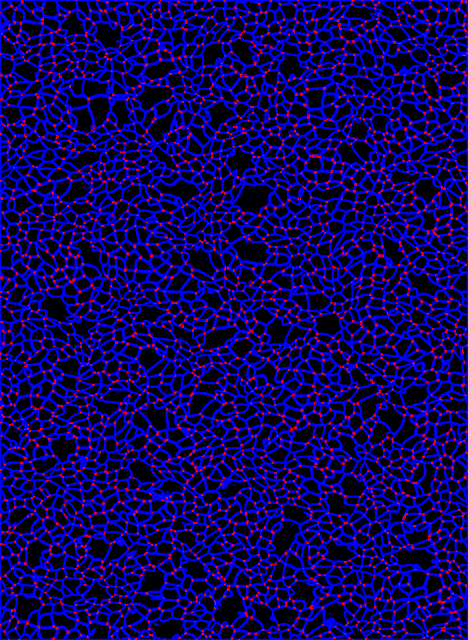
This pattern is drawn by a Shadertoy shader. Its source:

```glsl
// Irregular foam of dark oval cells with blue walls and red junction dots.

// One seed as felt at the current point: distance, its gradient, grid id.
struct Seed { float dist; vec2 grad; vec2 id; };

vec3 hash3(vec2 p) {
    vec3 q = fract(p.xyx * vec3(0.1031, 0.1030, 0.0973));
    q += dot(q, q.yxz + 33.33);
    return fract((q.xxy + q.yzz) * q.zyx);
}

vec2 cornerGradient(vec2 corner) {
    float angle = 6.2832 * hash3(corner).x;
    return vec2(cos(angle), sin(angle));
}

float gradientNoise(vec2 p) {
    vec2 i = floor(p), f = fract(p);
    vec2 u = f * f * f * (f * (f * 6.0 - 15.0) + 10.0);
    vec2 e = vec2(1.0, 0.0);
    float low  = mix(dot(cornerGradient(i), f),
                     dot(cornerGradient(i + e), f - e), u.x);
    float high = mix(dot(cornerGradient(i + e.yx), f - e.yx),
                     dot(cornerGradient(i + 1.0), f - 1.0), u.x);
    return mix(low, high, u.y);
}

// Elliptical, size-weighted distance from p to the seed of grid square id.
Seed seedAt(vec2 p, vec2 id) {
    vec3 place = hash3(id + 40.0);
    vec3 shape = hash3(id + 271.0);
    vec2 v = p - id - 0.5 - 0.85 * (place.xy - 0.5);
    float radius = 0.3 * place.z + 0.9 * pow(place.z, 24.0);
    float stretch = mix(1.0, 1.5, shape.x);
    float angle = 2.2 * (shape.y - 0.5);
    vec2 axis = vec2(cos(angle), sin(angle));
    vec2 side = vec2(-axis.y, axis.x);
    vec2 q = vec2(dot(v, axis) / stretch, dot(v, side) * stretch);
    float len = max(length(q), 1e-4);
    vec2 grad = (axis * q.x / stretch + side * q.y * stretch) / len;
    return Seed(len - radius, grad, id);
}

// Distance to the wall between two seeds.
float wallDistance(Seed a, Seed b) {
    return (b.dist - a.dist) / max(length(b.grad - a.grad), 0.5);
}

// Offset to the point where three seeds are equally near, per axis.
vec2 junctionOffset(Seed a, Seed b, Seed c) {
    vec2 m = b.grad - a.grad, n = c.grad - a.grad;
    float u = b.dist - a.dist, v = c.dist - a.dist;
    float det = m.x * n.y - m.y * n.x;
    return abs(vec2(u * n.y - v * m.y, m.x * v - n.x * u)) / max(abs(det), 1e-3);
}

// Antialiased coverage of the region where dist < size.
float coverage(float size, float dist, float blur) {
    return clamp((size - dist) / blur + 0.5, 0.0, 1.0);
}

void mainImage(out vec4 fragColor, in vec2 fragCoord) {
    const float rows = 60.0;
    float pixel = rows / iResolution.y;
    vec2 canvas = fragCoord * pixel;

    // A gentle warp makes crowded and loose regions.
    vec2 p = canvas + 0.9 * vec2(gradientNoise(canvas * 0.2),
                                 gradientNoise(canvas * 0.2 + 57.0));

    // Keep the three nearest seeds, sorted.
    Seed first = Seed(1e3, vec2(0), vec2(0)), second = first, third = first;
    for (int y = -3; y <= 3; y++)
    for (int x = -3; x <= 3; x++) {
        Seed s = seedAt(p, floor(p) + vec2(x, y));
        if (s.dist < first.dist) { third = second; second = first; first = s; }
        else if (s.dist < second.dist) { third = second; second = s; }
        else if (s.dist < third.dist) { third = s; }
    }

    // Walls, with a thin frame along the canvas border.
    float wall = min(wallDistance(first, second), wallDistance(first, third));
    vec2 border = min(canvas, iResolution.xy * pixel - canvas);
    float blue = max(coverage(0.123, wall, pixel),
                     coverage(0.12, min(border.x, border.y), pixel));

    // Square dots on part of the junctions.
    vec2 offset = junctionOffset(first, second, third);
    float chosen = step(0.4, hash3(first.id + second.id + third.id).z);
    float red = chosen * coverage(0.115, max(offset.x, offset.y), 0.8 * pixel);

    vec3 color = mix(vec3(0.0, 0.0, 0.01), vec3(0.0, 0.0, 1.0), blue);
    color = mix(color, vec3(1.0, 0.0, 0.02), red);
    fragColor = vec4(color, 1.0);
}
```
